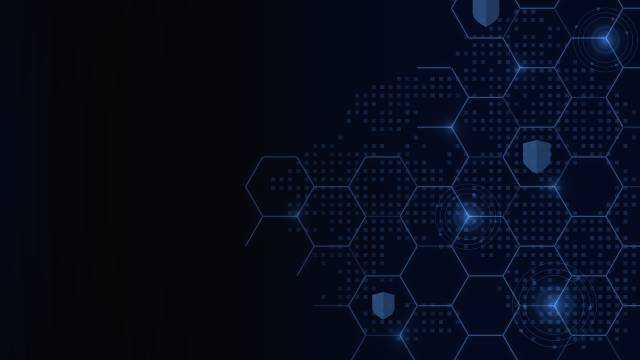
Reproduce this background procedurally as a Shadertoy shader.

```glsl
// Dark navy tech backdrop: a honeycomb, a dotted map, radar dials and shields.

// Lengths are in canvas heights.
const vec3 BLACK = vec3(0.020, 0.025, 0.036);
const vec3 EDGE_NAVY = vec3(0.015, 0.035, 0.085);
const vec3 NAVY = vec3(0.013, 0.040, 0.120);
const vec3 DOT_BLUE = vec3(0.085, 0.170, 0.325);
const vec3 LINE_BLUE = vec3(0.165, 0.290, 0.480);
const vec3 GLOW_BLUE = vec3(0.200, 0.400, 0.650);
const vec3 SHIELD_BLUE = vec3(0.200, 0.350, 0.560);

const vec2 HEX_ORIGIN = vec2(1.3495, 0.4815);
const float HEX_APOTHEM = 0.0826;
const float HEX_COLUMN = 0.1430;
const float LINE_HALF = 0.0016;
const vec2 DOT_ORIGIN = vec2(0.8287, 0.618);
const float DOT_PITCH = 0.0233;
const float DOT_HALF = 0.0053;

// Map regions: centre, radii
const vec4 LANDS[9] = vec4[9](
    vec4(1.065, 0.700, 0.10, 0.075), vec4(1.20, 0.76, 0.14, 0.042),
    vec4(1.435, 0.838, 0.15, 0.13), vec4(1.53, 0.68, 0.25, 0.13),
    vec4(1.03, 0.463, 0.26, 0.15), vec4(1.46, 0.44, 0.32, 0.17),
    vec4(0.97, 0.25, 0.11, 0.105), vec4(1.146, 0.113, 0.15, 0.055),
    vec4(1.60, 0.236, 0.20, 0.20));
const vec3 LAKE = vec3(1.634, 0.4815, 0.075);

// Dials and shields: centre, size
const vec3 DIALS[3] = vec3[3](vec3(1.682, 0.889, 0.089),
    vec3(1.300, 0.398, 0.091), vec3(1.540, 0.153, 0.117));
const vec3 SHIELDS[3] = vec3[3](vec3(1.350, 0.971, 0.037),
    vec3(1.491, 0.565, 0.038), vec3(1.065, 0.151, 0.031));
const vec2 SPARKS[5] = vec2[5](vec2(1.252, 0.646), vec2(1.444, 0.812),
    vec2(1.540, 0.482), vec2(0.824, 0.403), vec2(1.111, 0.068));

float hash(vec2 p) { return fract(sin(dot(p, vec2(127.1, 311.7))) * 43758.5); }

// Coverage of a shape from its signed distance
float fill(float d, float px) { return clamp(0.5 - d / px, 0.0, 1.0); }

vec3 backdrop(vec2 p) {
    vec3 col = mix(BLACK, NAVY, smoothstep(0.42, 1.30, p.x));
    float left = 1.0 - smoothstep(0.0, 0.22, p.x);
    col = mix(col, EDGE_NAVY, left * exp(-3.0 * pow(p.y - 0.55, 2.0)));
    float streaks = sin(p.x * 61.0) + sin(p.x * 143.0 + 2.0 * sin(p.y * 3.0));
    return col + 0.0015 * streaks * (1.0 - smoothstep(0.3, 0.7, p.x));
}

// Left limit of the honeycomb at a given height
float honeycombLeft(float y) {
    if (y > 0.833) return y < 0.884 ? 1.308 : 1.262;
    if (y > 0.583) return 1.192;
    if (y > 0.306) return 0.694;
    return y > 0.248 ? 0.833 : 0.903;
}

float honeycomb(vec2 p, float px) {
    // Nearest cell out of two interleaved grids
    vec2 period = vec2(2.0 * HEX_COLUMN, 2.0 * HEX_APOTHEM);
    vec2 q = p - HEX_ORIGIN;
    vec2 a = q - period * round(q / period);
    vec2 b = q - period * (floor(q / period) + 0.5);
    vec2 cell = dot(a, a) < dot(b, b) ? a : b;
    // Nearest side, then its midpoint
    float angle = (floor(atan(cell.y, cell.x) / radians(60.0)) + 0.5) * radians(60.0);
    vec2 normal = vec2(cos(angle), sin(angle));
    float d = abs(HEX_APOTHEM - dot(cell, normal));
    vec2 middle = p - cell + normal * HEX_APOTHEM;
    vec2 id = round((middle - HEX_ORIGIN) / vec2(HEX_COLUMN, HEX_APOTHEM) * 2.0);
    float strength = mix(0.45, 1.0, smoothstep(0.1, 0.35, hash(id)));
    strength *= step(honeycombLeft(middle.y), middle.x);
    return strength * (fill(d - LINE_HALF, px) + 0.12 * exp(-d * 160.0));
}

float mapDots(vec2 p, float px) {
    vec2 id = round((p - DOT_ORIGIN) / DOT_PITCH);
    vec2 centre = DOT_ORIGIN + id * DOT_PITCH;
    float reach = 9.0;
    for (int i = 0; i < 9; i++)
        reach = min(reach, length((centre - LANDS[i].xy) / LANDS[i].zw));
    float on = step(reach, 0.8 + 0.35 * hash(id + 7.0)) * step(0.16, hash(id));
    on *= step(LAKE.z, distance(centre, LAKE.xy));
    vec2 d = abs(p - centre) - DOT_HALF;
    return on * fill(max(d.x, d.y), px) * mix(0.55, 0.95, hash(id + 3.0));
}

float dial(vec2 q, float px, float seed) {
    float r = length(q);
    float light = 0.30 * exp(-5.0 * r * r) + 0.45 * exp(-50.0 * r * r);
    light += 0.08 * fill(r - 0.48, px) + 0.10 * fill(r - 0.28, px);
    light += 0.10 * fill(abs(r - 0.40) - 0.035, px);
    for (int i = 0; i < 6; i++) {
        float orbit = 1.0 - 0.15 * float(i % 3);
        float angle = float(i) * 2.4 + seed;
        light += 0.17 * fill(abs(r - orbit) - 0.008, px);
        light += 0.40 * fill(distance(q, orbit * vec2(cos(angle), sin(angle))) - 0.05, px);
    }
    return light;
}

float shield(vec2 q, float px) {
    float taper = max(-0.2 - q.y, 0.0) / 1.05;
    float side = abs(q.x) - 1.0 + taper * taper;
    return fill(max(side, q.y - 1.22 + 0.25 * abs(q.x)), px);
}

void mainImage(out vec4 fragColor, in vec2 fragCoord) {
    float px = 1.0 / iResolution.y;
    vec2 p = fragCoord * px;
    vec3 col = backdrop(p);
    float fade = mix(0.65, 1.0, smoothstep(0.75, 1.4, p.x));
    col = mix(col, DOT_BLUE, mapDots(p, px) * fade);
    col = mix(col, LINE_BLUE, honeycomb(p, px) * fade);

    // Lights on the joints
    for (int i = 0; i < 5; i++)
        col += GLOW_BLUE * 0.55 * fade * exp(-distance(p, SPARKS[i]) * 75.0);

    for (int i = 0; i < 3; i++) {
        vec3 d = DIALS[i];
        col += GLOW_BLUE * 0.85 * dial((p - d.xy) / d.z, px / d.z, 1.8 + float(i));
        // Each shield has a lighter left half
        vec3 s = SHIELDS[i];
        vec2 q = (p - s.xy) / s.z;
        float shade = mix(1.0, 0.78, smoothstep(-px, px, p.x - s.x));
        col = mix(col, SHIELD_BLUE * shade, 0.8 * shield(q, px / s.z));
    }
    fragColor = vec4(col, 1.0);
}
```
